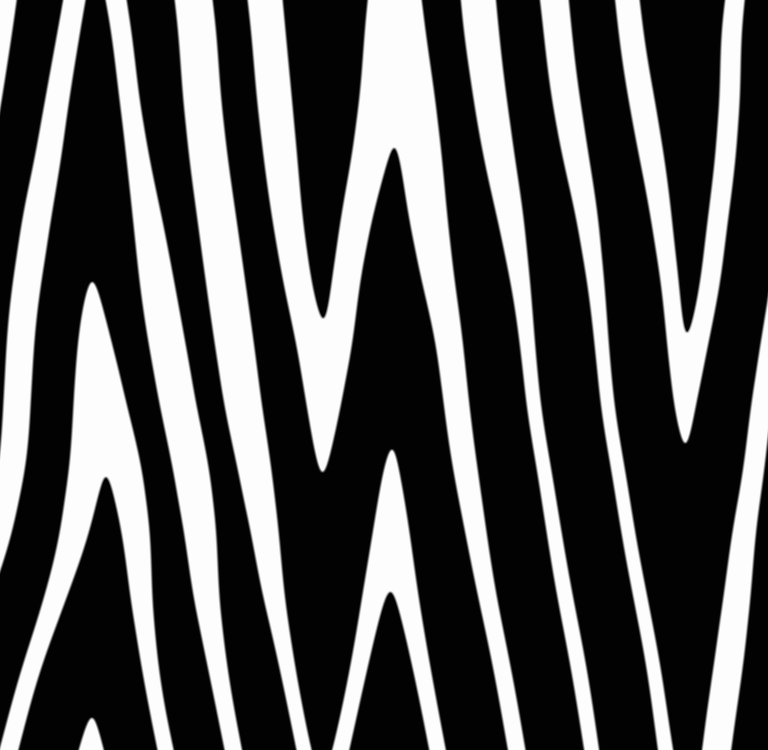
Give the GLSL for this pattern, as a Shadertoy shader.

```glsl
// Zebra hide: black and white stripes folded into nested, tapering chevrons.

const vec3 BLACK = vec3(0.008);
const vec3 WHITE = vec3(0.992);

float hash(vec2 cell) {
    vec3 p = fract(vec3(cell.xyx) * 0.1031);
    p += dot(p, p.yzx + 33.33);
    return fract((p.x + p.y) * p.z);
}

// Smooth value noise, centred on zero
float noise(vec2 p) {
    vec2 i = floor(p), f = fract(p);
    f = f * f * f * (f * (f * 6.0 - 15.0) + 10.0);
    float low  = mix(hash(i), hash(i + vec2(1, 0)), f.x);
    float high = mix(hash(i + vec2(0, 1)), hash(i + vec2(1, 1)), f.x);
    return mix(low, high, f.y) - 0.5;
}

// Zigzag of slope +-1 whose rounded corners become the stripe tips
float zigzag(float x) {
    float sum = -x;
    for (int i = 0; i < 4; i++) {
        float pair = float(i / 2), odd = float(i % 2);
        float fold = 0.13 + 0.40 * pair + odd * (0.31 + 0.07 * pair);
        float d = x - fold;
        sum += (1.0 - 2.0 * odd) * sqrt(d * d + 0.0001);
    }
    return sum;
}

// Positive inside white stripes, negative inside black ones
float stripeField(vec2 p) {
    float sway = 0.032 * noise(p * vec2(2.5, 3.0) + 4.0)
               + 0.008 * noise(p * vec2(4.0, 6.0) + 19.0);
    float y = p.y - 0.53;
    // The stripes lean most at the lower left
    float lean = (1.85 - 0.6 * p.x) * y - 0.7 * (1.0 - p.x) * y * y;
    float phase = 10.2 * (zigzag(p.x + sway) + 0.82) + lean
                + 0.2 * noise(p * vec2(2.0, 1.5) + 31.0);
    float halfWidth = 0.192 + 0.21 * noise(p * vec2(7.0, 2.2) + 57.0);
    return halfWidth - abs(fract(phase + 0.5) - 0.5);
}

void mainImage(out vec4 fragColor, in vec2 fragCoord) {
    vec2 p = fragCoord / iResolution.y;

    // Divide by the gradient to get an even edge softness
    vec2 e = vec2(0.0008, 0.0);
    float field = stripeField(p);
    vec2 slope = vec2(stripeField(p + e.xy) - stripeField(p - e.xy),
                      stripeField(p + e.yx) - stripeField(p - e.yx)) / (2.0 * e.x);
    float dist = field / max(length(slope), 1.0);

    float soft = max(0.0023, 0.7 / iResolution.y);
    fragColor = vec4(mix(BLACK, WHITE, smoothstep(-soft, soft, dist)), 1.0);
}
```
